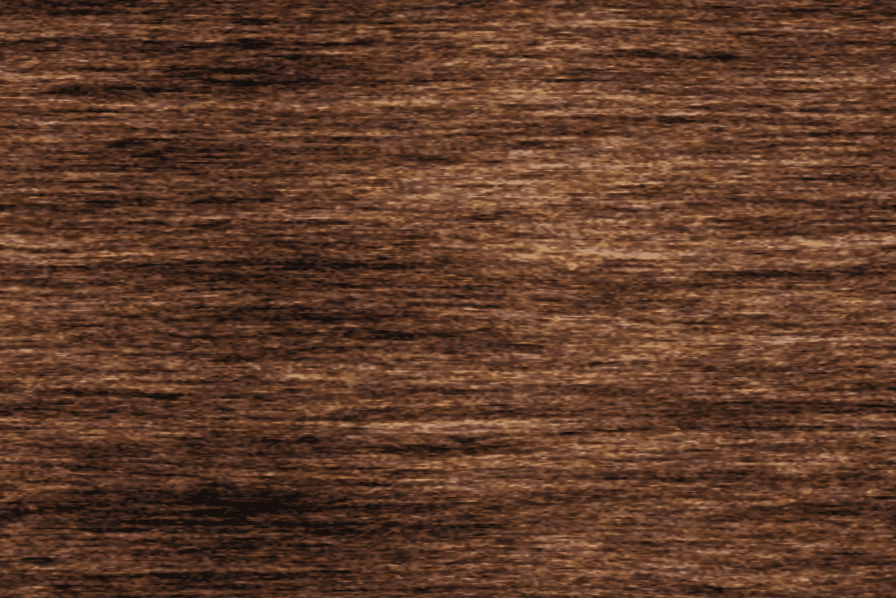
Write a Shadertoy shader that draws this texture.

```glsl
// Dark brown wood with fine horizontal grain, tiling on all sides.

const float TAU = 6.28318;

// Wood tones from shadow to highlight
const vec3 WOOD[6] = vec3[6](
    vec3(0.18, 0.11, 0.08), vec3(0.27, 0.16, 0.11), vec3(0.36, 0.22, 0.15),
    vec3(0.46, 0.29, 0.20), vec3(0.57, 0.39, 0.27), vec3(0.69, 0.51, 0.37));

float hash(vec3 p) {
    p = fract(p * 0.1031);
    p += dot(p, p.zyx + 31.32);
    return fract((p.x + p.y) * p.z);
}

// One strand: wrapped noise along x, shifted at random for each row
float strand(float x, float row, float cells, float seed) {
    x = x * cells + cells * hash(vec3(row, 7.0, seed));
    float cell = floor(x);
    float left = hash(vec3(mod(cell, cells), row, seed));
    float right = hash(vec3(mod(cell + 1.0, cells), row, seed));
    return mix(left, right, smoothstep(0.0, 1.0, x - cell));
}

// Blend of neighbouring strands, from -1 to 1; cells are whole numbers
float fibre(vec2 uv, vec2 cells, float seed) {
    float y = uv.y * cells.y;
    float row = floor(y);
    float below = strand(uv.x, mod(row, cells.y), cells.x, seed);
    float above = strand(uv.x, mod(row + 1.0, cells.y), cells.x, seed);
    return 2.0 * mix(below, above, smoothstep(0.0, 1.0, y - row)) - 1.0;
}

// Smooth periodic bump with its peak at center
float bump(float v, float center, float sharpness) {
    return exp(sharpness * (cos(TAU * (v - center)) - 1.0));
}

// Broad light and shade over the board
float sheen(vec2 uv) {
    float light = 0.38 * cos(TAU * (uv.x - 0.72)) + 0.22 * cos(2.0 * TAU * (uv.x - 0.05));
    light += 0.25 * cos(TAU * (uv.y - 0.62));
    light += 0.6 * bump(uv.x, 0.61, 4.0) * bump(uv.y, 0.70, 14.0);
    light -= 0.4 * bump(uv.y, 0.12, 10.0) * (0.6 + bump(uv.x, 0.32, 2.0));
    return light + 0.35 * fibre(uv, vec2(3.0, 6.0), 1.0);
}

// Long bands, streaks, thin lines and fine crackle
float grain(vec2 uv) {
    float tone = 0.50 * fibre(uv, vec2(3.0, 26.0), 2.0);
    tone += 0.75 * fibre(uv, vec2(4.0, 74.0), 3.0);
    tone += 0.95 * fibre(uv, vec2(6.0, 138.0), 4.0);
    tone += 0.80 * fibre(uv, vec2(16.0, 196.0), 5.0);
    tone += 0.85 * fibre(uv, vec2(64.0, 236.0), 6.0);
    return tone + 1.00 * fibre(uv, vec2(190.0, 290.0), 7.0);
}

// Short thin dashes, from 0 to 1
float dashes(vec2 uv, vec2 cells, float seed) {
    return smoothstep(0.45, 0.85, fibre(uv, cells, seed));
}

vec3 woodColor(float tone) {
    tone = clamp(tone, -1.0, 5.5);
    int i = clamp(int(floor(tone)), 0, 4);
    return mix(WOOD[i], WOOD[i + 1], tone - float(i));
}

void mainImage(out vec4 fragColor, in vec2 fragCoord) {
    vec2 uv = fragCoord / iResolution.xy;

    // Gentle waves in the run of the grain
    vec2 bent = uv;
    bent.y += 0.010 * fibre(uv, vec2(3.0, 4.0), 11.0);
    bent.y += 0.0015 * fibre(uv, vec2(14.0, 12.0), 12.0);

    float tone = 1.92 + 1.22 * (sheen(uv) + grain(bent));

    // Dark pores and pale glints
    tone -= 1.4 * dashes(bent, vec2(26.0, 210.0), 21.0);
    tone += 1.3 * dashes(bent, vec2(70.0, 230.0), 22.0);

    // Faint ripple across the grain near the left
    tone += 0.4 * bump(uv.x, 0.20, 40.0) * fibre(uv, vec2(64.0, 6.0), 31.0);

    // Slight drift between red and tan
    float warmth = 0.05 * fibre(bent, vec2(30.0, 120.0), 41.0);
    vec3 color = woodColor(tone) * vec3(1.0 + 0.5 * warmth, 1.0, 1.0 - 2.0 * warmth);
    fragColor = vec4(color, 1.0);
}
```
